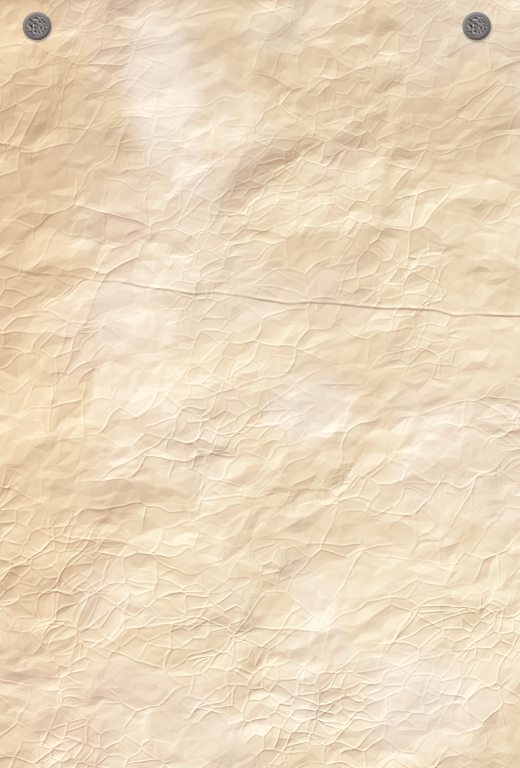
A Shadertoy shader for this texture:

```glsl
#define MID vec3(.92, .84, .718)
#define SHADE vec3(.80, .695, .585)
#define LIGHT vec3(.975, .928, .825)
#define BLEACH vec3(.955, .91, .86)
#define LAYERS 5
#define FACET_SLOPE .34
#define CREASE_HEIGHT .0015
#define CREASE_WIDTH .0016
#define LIGHT_DIR vec2(-.45, .89)
#define PIN_RADIUS .0185

vec2 hash2(vec2 p) {
    vec3 q = fract(p.xyx * vec3(.1031, .1030, .0973));
    q += dot(q, q.yzx + 33.33);
    return fract((q.xx + q.yz) * q.zy);
}

float noise(vec2 p) {
    vec2 i = floor(p), f = fract(p);
    f = f * f * (3. - 2. * f);
    vec2 e = vec2(0, 1);
    return mix(mix(hash2(i).x, hash2(i + e.yx).x, f.x),
               mix(hash2(i + e.xy).x, hash2(i + e.yy).x, f.x), f.y);
}

float fbm(vec2 p) {
    float sum = 0., amp = .5;
    for (int i = 0; i < 4; i++) {
        sum += amp * noise(p);
        p = mat2(1.6, 1.2, -1.2, 1.6) * p + 7.3;
        amp *= .5;
    }
    return sum / .9375;
}

mat2 rotation(float a) {
    return mat2(cos(a), sin(a), -sin(a), cos(a));
}

// Voronoi cell: x = distance to its border, y = random value of the cell
vec2 facet(vec2 p) {
    vec2 cell = floor(p), f = fract(p), nearest = vec2(0), home = vec2(0);
    float best = 9.;
    for (int y = -1; y <= 1; y++)
    for (int x = -1; x <= 1; x++) {
        vec2 g = vec2(x, y), r = g + hash2(cell + g) - f;
        if (dot(r, r) < best) { best = dot(r, r); nearest = r; home = g; }
    }
    float border = 9.;
    for (int y = -2; y <= 2; y++)
    for (int x = -2; x <= 2; x++) {
        vec2 g = home + vec2(x, y), r = g + hash2(cell + g) - f, d = r - nearest;
        if (dot(d, d) > 1e-4) border = min(border, dot(.5 * (r + nearest), normalize(d)));
    }
    return vec2(border, hash2(cell + home + 51.7).x);
}

// Crumpled sheet: tilted facets with short, broken creases between them
float height(vec2 p) {
    vec2 bend = vec2(noise(p * 7.), noise(p * 7. + 31.)) - .5;
    vec2 kink = vec2(noise(p * 45. + 5.), noise(p * 45. + 63.)) - .5;
    vec2 q = p + .03 * bend + .010 * kink;
    float h = .0008 * noise(p * 70.) + .0004 * noise(p * 150.);
    float scale = 5.;
    for (int i = 0; i < LAYERS; i++) {
        float k = float(i);
        vec2 u = rotation(-.3 + .7 * (k - 2.)) * (rotation(-.25) * q * vec2(.88, 1.12));
        vec2 c = facet(u * scale + 13.7 * k + 20.);
        float width = CREASE_WIDTH * scale;
        float visible = smoothstep(.42, .8, noise(p * 11. + 17. * k)) * mix(1.5, .6, p.y);
        h += FACET_SLOPE * (2. * c.y - 1.) * c.x / scale;
        h += CREASE_HEIGHT * visible * exp(-c.x * c.x / (width * width));
        scale *= 1.75;
    }
    return h;
}

// Long fold across the sheet: dark groove with a lit lip
float foldTone(vec2 p) {
    float d = p.y - (.652 - .15 * p.x + .08 * p.x * p.x);
    d += .006 * (noise(vec2(p.x * 32., 3.)) - .5);
    float strength = mix(.3, 1.1, smoothstep(.08, .18, p.x)) * mix(.4, 1.2, noise(p.xx * 26.));
    float groove = exp(-pow(d / .0014, 2.));
    float lip = exp(-pow((d - .0034) / .002, 2.));
    return strength * (.7 * lip - 2. * groove) - .12 * exp(-abs(d) / .03) * step(0., d);
}

// Worn pale areas, as centre and radii
float bleaching(vec2 p) {
    vec4 spots[6] = vec4[6](
        vec4(.20, .89, .06, .115), vec4(.235, .785, .03, .08),
        vec4(.40, .475, .07, .055), vec4(.17, .585, .05, .065),
        vec4(.55, .085, .13, .10), vec4(.37, .965, .06, .05));
    float weights[6] = float[6](.95, .65, .75, .45, .7, .4);
    vec2 q = p + .08 * (vec2(fbm(p * 9.), fbm(p * 9. + 40.)) - .5);
    float amount = 0.;
    for (int i = 0; i < 6; i++) {
        float r = length((q - spots[i].xy) / spots[i].zw);
        amount = max(amount, weights[i] * (1. - smoothstep(.45, 1.05, r)));
    }
    return amount * mix(.65, 1.15, fbm(p * 16. + 9.));
}

void mainImage(out vec4 fragColor, in vec2 fragCoord) {
    vec2 p = fragCoord / iResolution.y;
    float width = iResolution.x / iResolution.y;
    float across = p.x / width;

    // Relief lit from above, over broad stains
    vec2 e = LIGHT_DIR * .0009;
    float relief = (height(p - e) - height(p + e)) / .0018;
    float stains = fbm(rotation(-.4) * p * vec2(5., 7.) + 4.) - .5;
    float leftEdge = 1. - smoothstep(0., .45, across);
    float tone = .2 + relief + .9 * stains + foldTone(p);
    tone += .2 * (1. - smoothstep(.1, .45, length(p - vec2(.36, .4))));
    tone -= .4 * leftEdge + .22 * smoothstep(.5, .9, p.y);
    tone -= .7 * exp(-(1. - p.y) / .008) * noise(p * 9.);
    tone *= tone < 0. ? .8 : 1.15;

    vec3 color = mix(MID, tone < 0. ? SHADE : LIGHT, min(abs(tone), 1.4));
    color += vec3(.012, -.008, -.03) * leftEdge;
    color += vec3(.004, .012, .04) * smoothstep(.48, .62, fbm(p * 5. + 70.));
    color = mix(color, BLEACH + .06 * relief, clamp(bleaching(p), 0., 1.));

    // Metal discs in the upper corners
    for (int i = 0; i < 2; i++) {
        vec2 d = p - vec2(mix(.048, width - .0565, float(i)), .966);
        float r = length(d) / PIN_RADIUS;
        float drop = length(d + vec2(-.001, .002)) / PIN_RADIUS;
        color *= 1. - .25 * (1. - smoothstep(.9, 1.15, drop));
        float stamped = noise(d * 400. + 50.) - noise(d * 400. + 50.4);
        float rim = smoothstep(.78, .88, r) * dot(d / PIN_RADIUS, LIGHT_DIR);
        vec3 metal = vec3(.49, .47, .46) + .5 * stamped * (1. - smoothstep(.6, .8, r)) + .15 * rim;
        color = mix(color, metal, 1. - smoothstep(.95, 1.04, r));
    }
    fragColor = vec4(clamp(color, 0., 1.), 1.);
}
```
